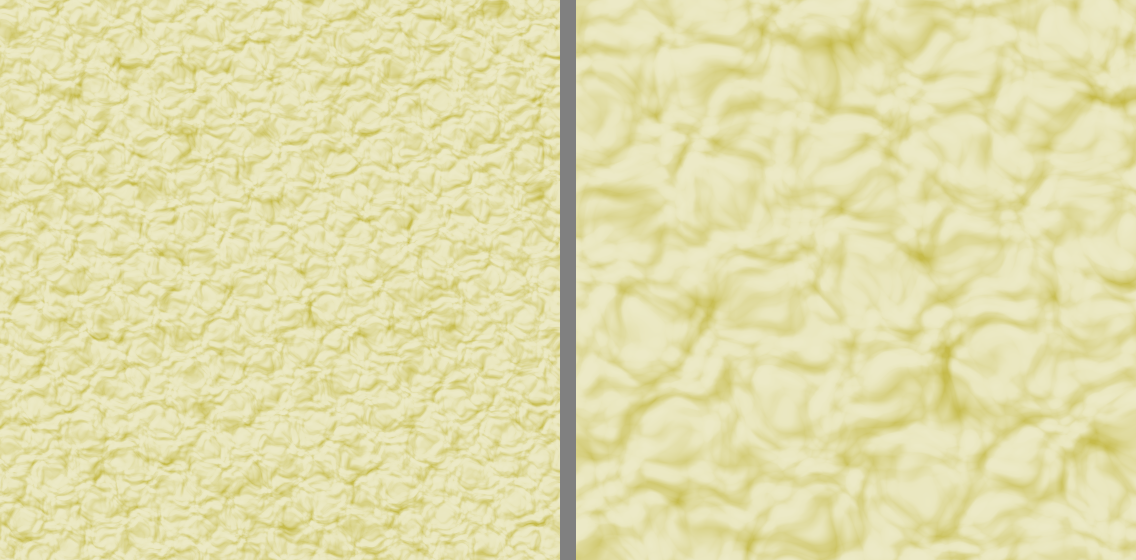
Left, the full canvas; right, a detail of the centre.
Reproduce this texture procedurally as a WebGL 1 fragment shader.

```glsl
precision highp float;

uniform vec2 u_resolution;

const vec3 SHADE_COLOR = vec3(0.83, 0.80, 0.47);
const vec3 LIGHT_COLOR = vec3(0.922, 0.911, 0.765);
const vec2 LIGHT_DIR = vec2(-0.45, 0.89);
const float MEAN_HEIGHT = 0.63;

vec2 hash2(vec2 cell) {
  vec2 q = vec2(dot(cell, vec2(127.1, 311.7)), dot(cell, vec2(269.5, 183.3)));
  return fract(sin(q) * 43758.55);
}

// Cellular bumps: 1 at each centre, falling to creases between cells
float tufts(vec2 p) {
  vec2 cell = floor(p);
  vec2 local = p - cell;
  float nearest = 4.0;
  for (int y = -1; y <= 1; y++) {
    for (int x = -1; x <= 1; x++) {
      vec2 offset = vec2(float(x), float(y));
      vec2 toCenter = offset + hash2(cell + offset) - local;
      nearest = min(nearest, dot(toCenter, toCenter));
    }
  }
  return 1.0 - pow(nearest + 0.001, 0.7);
}

// Rotated, layered sines that curl the outlines of the tufts
vec2 curl(vec2 p, float frequency, float amount) {
  mat2 turn = mat2(0.77, 0.64, -0.64, 0.77);
  vec2 q = p * frequency;
  vec2 bend = vec2(0.0);
  for (int i = 0; i < 4; i++) {
    q = turn * q * 1.43 + vec2(1.7, 4.1);
    bend += sin(q.yx + 1.6 * bend.yx) * amount;
    amount *= 0.72;
  }
  return p + bend;
}

// Fleece surface: large tufts carrying smaller curls
float fleeceHeight(vec2 p) {
  vec2 q = curl(p, 46.0, 0.0045) * vec2(0.9, 1.1);
  float large = tufts(q * 30.0);
  float medium = tufts(q * 57.0 + 17.3);
  float fine = tufts(q * 108.0 + 41.7);
  return 0.48 * large + 0.34 * medium + 0.18 * fine;
}

// Broad, faint unevenness of the pile
float patches(vec2 p) {
  return tufts(curl(p, 9.0, 0.03) * vec2(6.0, 9.0) + 5.2) - MEAN_HEIGHT;
}

float fleeceTone(vec2 p) {
  float height = fleeceHeight(p);
  float relief = height - fleeceHeight(p + LIGHT_DIR * 0.0075);
  float crevice = 1.0 - smoothstep(0.22, 0.45, height);
  return 0.63 + 1.65 * (height - MEAN_HEIGHT) + 1.7 * relief
       + 0.26 * patches(p) - 0.15 * crevice;
}

void main() {
  vec2 p = gl_FragCoord.xy / u_resolution.y;
  float tone = fleeceTone(p);

  // Roll off the highlights, leave the creases deep
  tone = clamp(tone, -0.6, 1.4);
  tone -= 0.75 * max(tone - 0.92, 0.0);

  gl_FragColor = vec4(mix(SHADE_COLOR, LIGHT_COLOR, tone), 1.0);
}
```
